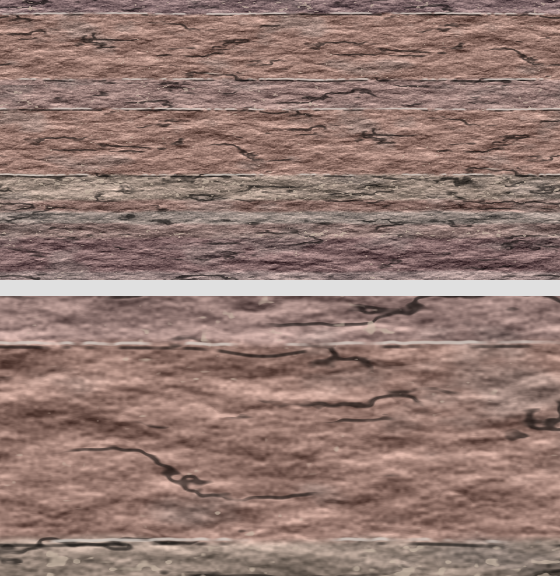
Top: the whole. Bottom: its middle third, enlarged.
A Shadertoy shader for this texture:

```glsl
// Weathered sandstone cliff: horizontal strata with pale seams, hairline cracks and chipped relief.

float hash(vec2 c) {
    vec3 q = fract(c.xyx * 0.1031);
    q += dot(q, q.yzx + 33.33);
    return fract((q.x + q.y) * q.z);
}

// Value noise that wraps across the canvas width
float noise(vec2 uv, vec2 cells) {
    vec2 p = uv * cells, i = floor(p), f = fract(p);
    f = f * f * (3.0 - 2.0 * f);
    float x0 = mod(i.x, cells.x), x1 = mod(i.x + 1.0, cells.x);
    return mix(mix(hash(vec2(x0, i.y)), hash(vec2(x1, i.y)), f.x),
               mix(hash(vec2(x0, i.y + 1.0)), hash(vec2(x1, i.y + 1.0)), f.x), f.y);
}

float fbm(vec2 uv, vec2 cells) {
    float sum = 0.0, amp = 0.5;
    for (int i = 0; i < 5; i++) {
        sum += amp * noise(uv + float(i) * vec2(0.013, 0.37), cells);
        cells *= 2.0;
        amp *= 0.5;
    }
    return sum;
}

// Cellular noise: distance to the nearest point
float cellular(vec2 uv, vec2 cells) {
    vec2 p = uv * cells, i = floor(p);
    float best = 9.0;
    for (int y = -1; y <= 1; y++)
    for (int x = -1; x <= 1; x++) {
        vec2 c = i + vec2(x, y);
        vec2 key = vec2(mod(c.x, cells.x), c.y);
        best = min(best, length(c + vec2(hash(key + 17.3), hash(key + 71.9)) - p));
    }
    return best;
}

// Rock surface: rough noise with rounded chips of two sizes
float relief(vec2 uv) {
    vec2 warp = vec2(fbm(uv, vec2(24, 30)), fbm(uv + 0.5, vec2(30, 40))) - 0.5;
    vec2 q = uv + warp * vec2(0.045, 0.04);
    return 0.85 * fbm(uv, vec2(18, 28)) - 0.24 * cellular(q, vec2(20, 24)) - 0.11 * cellular(q, vec2(44, 58));
}

// Wavy, nearly level field whose contours become cracks
float bedding(vec2 uv) {
    return noise(uv, vec2(8, 34)) + 0.28 * noise(uv, vec2(44, 80)) + 0.10 * noise(uv, vec2(130, 160));
}

// Stratum colours from the bottom up; w is the top edge
vec3 strata(float y) {
    vec4 beds[10] = vec4[10](
        vec4(0.60, 0.52, 0.51, 0.03), vec4(0.475, 0.375, 0.375, 0.15),
        vec4(0.53, 0.44, 0.42, 0.20), vec4(0.55, 0.50, 0.475, 0.245),
        vec4(0.54, 0.43, 0.40, 0.285), vec4(0.61, 0.54, 0.495, 0.375),
        vec4(0.60, 0.475, 0.435, 0.61), vec4(0.59, 0.485, 0.465, 0.716),
        vec4(0.60, 0.475, 0.435, 0.95), vec4(0.50, 0.41, 0.415, 1.1));
    vec3 col = beds[0].rgb;
    for (int i = 1; i < 10; i++)
        col = mix(col, beds[i].rgb, smoothstep(-0.007, 0.007, y - beds[i - 1].w));
    return col;
}

float band(float y, float lo, float hi) {
    return smoothstep(lo - 0.01, lo + 0.01, y) * (1.0 - smoothstep(hi - 0.01, hi + 0.01, y));
}

void mainImage(out vec4 fragColor, in vec2 fragCoord) {
    vec2 uv = fragCoord / iResolution.xy;
    float px = 1.0 / iResolution.y;

    // The upper slab repeats the middle one, moved half a width
    vec2 p = uv.y > 0.695 ? uv - vec2(0.5, 0.341) : uv;
    float thin = band(uv.y, 0.15, 0.375);

    // Bed colour with mineral stains
    float rough = fbm(p, vec2(20, 26)) - 0.5;
    vec3 col = strata(uv.y + 0.016 * rough);
    col = mix(col, vec3(0.56, 0.51, 0.49), 0.4 * smoothstep(0.52, 0.72, fbm(p + 0.3, vec2(12, 14))));

    // Light from above, fine bedding and grain
    float slope = relief(p) - relief(p + vec2(-0.0004, 0.0042));
    float layer = noise(p + vec2(0.0, 0.012 * rough), vec2(5, 74)) - 0.5;
    float shade = clamp(3.8 * slope, -0.5, 0.48) + layer * mix(0.10, 0.38, thin)
                + 0.38 * (fbm(p + 0.7, vec2(40, 70)) - 0.5)
                + 0.22 * (noise(p, vec2(400, 230)) - 0.5);
    col += shade * vec3(0.52, 0.465, 0.44);

    // Hairline cracks, of even width along the contour
    float level = bedding(p), steep = abs(bedding(p + vec2(0.0, 0.002)) - level) / 0.002;
    float contour = abs(level - 0.69) / max(steep, 14.0);
    float crack = 1.0 - smoothstep(0.0006, 0.0022 + px, contour);
    float broken = smoothstep(0.48, 0.64, fbm(p + 0.2, vec2(16, 30)) + 0.06 * thin);
    col *= 1.0 - 0.55 * crack * broken;

    // Ragged pale flecks in clusters, dense in the thin beds
    float fleck = 0.6 * noise(p, vec2(110, 120)) + 0.4 * noise(p + 0.1, vec2(240, 220));
    float density = 0.17 * band(uv.y, 0.29, 0.37) + 0.06 * band(uv.y, 0.61, 0.71)
                  + 0.16 * band(uv.y, 0.155, 0.175) + 0.10 * band(uv.y, 0.96, 1.1);
    float cluster = 0.30 * (fbm(p + 0.6, vec2(14, 20)) - 0.5);
    float pale = smoothstep(0.82, 0.96, fleck + density + cluster);
    col = mix(col, vec3(0.80, 0.73, 0.66), 0.65 * pale);

    // Seams: a thin worn pale line above a broken gap that sags at one fold
    float ragged = noise(p, vec2(150, 40)) - 0.5;
    float wobble = 0.005 * (noise(p, vec2(14, 3)) - 0.5) + 0.0022 * ragged;
    float fold = exp(-pow((fract(p.x) - 0.49) / 0.025, 2.0));
    for (int i = 0; i < 2; i++) {
        float top = float(i);
        float d = p.y - mix(0.375, 0.61, top) - wobble;
        float gap = 1.0 - smoothstep(0.0005, 0.002 + px, abs(d + 0.005 + 0.009 * fold * top + 0.002 * ragged));
        float open = smoothstep(0.45, 0.7, noise(p + top, vec2(30, 4)) + 0.3 * ragged + 0.6 * fold * top);
        col *= 1.0 - 0.55 * gap * open;
        float line = 1.0 - smoothstep(0.0006, 0.0018 + px, abs(d));
        float worn = smoothstep(0.25, 0.7, noise(p + 0.4 + top, vec2(36, 6)) + 0.5 * ragged);
        col = mix(col, vec3(0.84, 0.80, 0.77), 0.8 * line * worn);
    }

    // One dark pit and one bright ledge in each slab
    float pit = length((vec2(fract(p.x), p.y) - vec2(0.289, 0.469)) / vec2(0.010, 0.005) + rough);
    col *= 0.5 + 0.5 * smoothstep(0.5, 1.1, pit);
    float ledge = length((vec2(fract(p.x), p.y) - vec2(0.878, 0.397)) / vec2(0.025, 0.004) + 2.0 * rough);
    col = mix(col, vec3(0.80, 0.74, 0.69), 0.6 * (1.0 - smoothstep(0.3, 1.0, ledge)));

    fragColor = vec4(clamp(col, 0.0, 1.0), 1.0);
}
```
